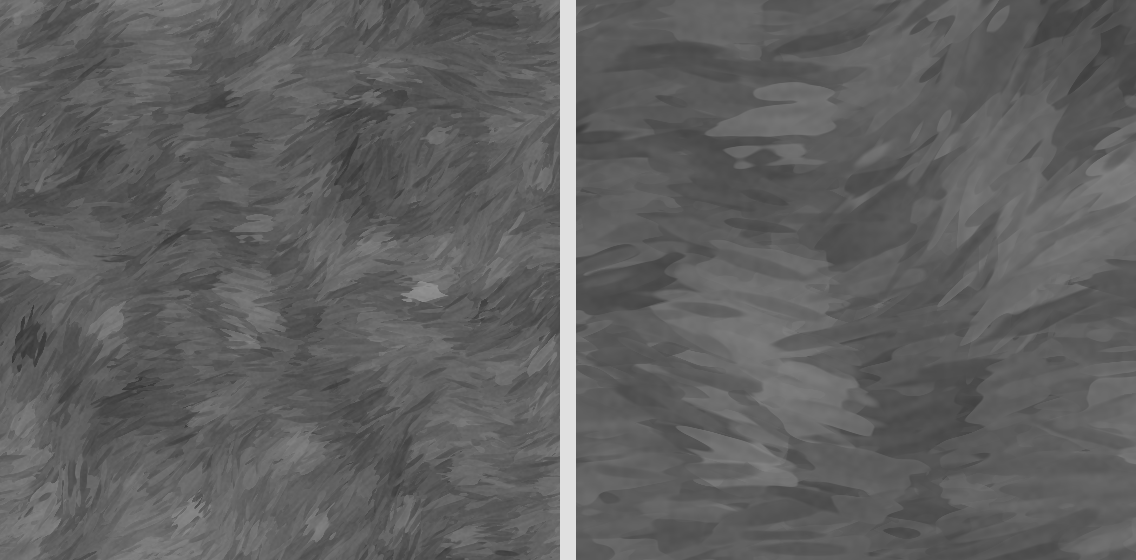
Left: the whole. Right: its middle third, enlarged.
Write a Shadertoy shader that draws this texture.

```glsl
const float BASE_GREY = 0.380;
const float TONE_CONTRAST = 0.31;   // broad light and dark areas
const float STROKE_CONTRAST = 0.12; // difference between neighbouring strokes
const float BRISTLE_CONTRAST = 0.065;
const float GRAIN_CONTRAST = 0.022;
const float OPACITY = 0.9;
const float EDGE = 0.0011;          // softness of stroke outlines
const float MAIN_ANGLE = 0.55;
const float ANGLE_SPREAD = 1.9;
const float ANGLE_JITTER = 0.6;
const float BRISTLE_TEAR = 1.1;     // how far bristles tear the outline
const float RAG_TEAR = 0.9;
const vec2 BRISTLE_FREQ = vec2(24.0, 190.0);
const vec2 RAG_FREQ = vec2(60.0, 100.0);
const float REACH = 1.9;            // largest torn radius

float hash(vec2 p) {
    return fract(sin(dot(p, vec2(127.1, 311.7))) * 43758.55);
}

// Value noise that repeats after a whole number of cells
float wrapNoise(vec2 p, float period) {
    vec2 i = floor(p);
    vec2 f = p - i;
    f = f * f * (3.0 - 2.0 * f);
    vec2 a = mod(i, period);
    vec2 b = mod(i + 1.0, period);
    return mix(mix(hash(a), hash(vec2(b.x, a.y)), f.x),
               mix(hash(vec2(a.x, b.y)), hash(b), f.x), f.y);
}

float toneField(vec2 uv) {
    float n = 0.36 * wrapNoise(uv * 7.0 + 2.0, 7.0)
            + 0.38 * wrapNoise(uv * 13.0 + 5.0, 13.0)
            + 0.26 * wrapNoise(uv * 25.0 + 9.0, 25.0);
    return BASE_GREY + TONE_CONTRAST * (n - 0.5);
}

float flowAngle(vec2 uv) {
    return MAIN_ANGLE + ANGLE_SPREAD * (wrapNoise(uv * 7.0 + 1.0, 7.0) - 0.5);
}

// Scatters ragged strokes over a wrapped grid; size is the half extent in cells
float paintLayer(float tone, vec2 uv, float cells, vec2 size,
                 float density, float lift, float seed) {
    vec2 g = uv * cells;
    vec2 home = floor(g);
    for (int j = -2; j <= 2; j++) {
        for (int i = -2; i <= 2; i++) {
            vec2 cell = home + vec2(i, j);
            vec2 id = mod(cell, cells) + seed;
            if (hash(id + 3.71) > density) continue;

            vec2 center = cell + vec2(hash(id + 0.31), hash(id + 7.13));
            vec2 q = g - center;
            if (length(q) > REACH * size.x) continue;

            // Turn into the frame of the stroke
            vec2 site = fract(center / cells);
            float angle = flowAngle(site) + ANGLE_JITTER * (hash(id + 5.57) - 0.5);
            float c = cos(angle);
            float s = sin(angle);
            q = vec2(c * q.x + s * q.y, c * q.y - s * q.x);
            float radius = length(q / size);
            if (radius > REACH) continue;

            // Bristles and rags tear the outline
            vec2 local = q / cells;
            float shift = floor(200.0 * hash(id + 9.19));
            float bristle = wrapNoise(local * BRISTLE_FREQ + shift, 256.0);
            float rag = wrapNoise(local * RAG_FREQ + shift + 31.0, 256.0);
            float d = radius - 1.0 + BRISTLE_TEAR * (bristle - 0.5)
                    + RAG_TEAR * (rag - 0.5);
            float soft = EDGE * cells / size.y;
            if (d > soft) continue;

            float alpha = 1.0 - smoothstep(-soft, soft, d);
            alpha *= OPACITY * mix(0.6, 1.0, hash(id + 11.43));
            float paint = toneField(site) + lift
                        + STROKE_CONTRAST * (hash(id + 13.87) - 0.5)
                        + BRISTLE_CONTRAST * (bristle - 0.5);
            tone = mix(tone, paint, alpha);
        }
    }
    return tone;
}

void mainImage(out vec4 fragColor, in vec2 fragCoord) {
    vec2 uv = fragCoord / iResolution.xy;
    float tone = toneField(uv);

    // Broad torn patches
    tone = paintLayer(tone, uv, 10.0, vec2(0.95, 0.65), 1.0, 0.0, 17.0);
    tone = paintLayer(tone, uv, 16.0, vec2(0.95, 0.6), 0.9, 0.0, 43.0);
    tone = paintLayer(tone, uv, 25.0, vec2(1.0, 0.55), 0.55, 0.0, 71.0);

    // Long thin streaks
    tone = paintLayer(tone, uv, 30.0, vec2(1.05, 0.17), 0.5, -0.01, 163.0);

    // Dark and light dabs
    tone = paintLayer(tone, uv, 14.0, vec2(0.6, 0.28), 0.18, -0.05, 97.0);
    tone = paintLayer(tone, uv, 17.0, vec2(0.5, 0.34), 0.2, 0.065, 131.0);

    // Short fine streaks
    tone = paintLayer(tone, uv, 44.0, vec2(1.05, 0.16), 0.45, -0.01, 199.0);

    // Fine grain
    tone += GRAIN_CONTRAST * (wrapNoise(uv * 256.0, 256.0) - 0.5);
    fragColor = vec4(vec3(tone), 1.0);
}
```
